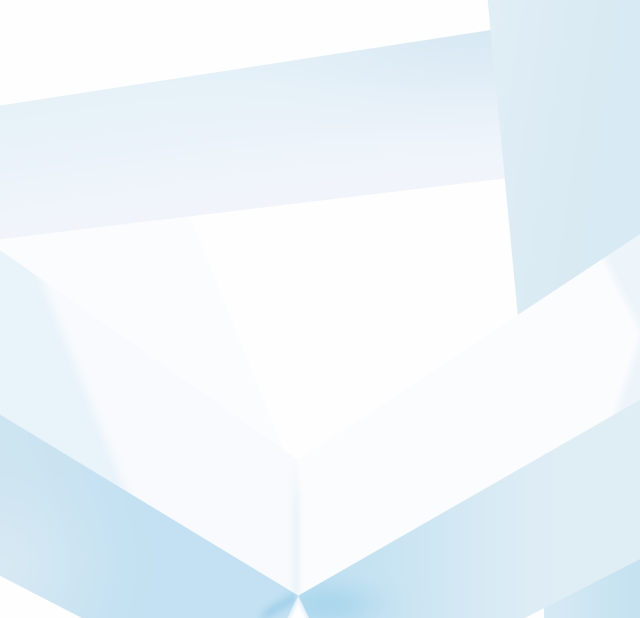
A Shadertoy shader for this background:

```glsl
// Pale, overlapping paper-like planes in white and ice blue, folded into a V.
// Each plane is a half-plane mask or an intersection of several, painted from
// back to front with gentle gradients and soft glows around the lower fold.

// Signed distance to line ab: positive below it, or left of it if it runs down.
float lineDist(vec2 p, vec2 a, vec2 b) {
    vec2 d = normalize(b - a);
    return d.x * (p.y - a.y) - d.y * (p.x - a.x);
}

// Antialiased coverage of a signed distance.
float cover(float d) {
    float w = 0.75 / iResolution.x;
    return smoothstep(-w, w, d);
}

// Elliptical Gaussian glow.
float glow(vec2 p, vec2 center, vec2 radius) {
    vec2 q = (p - center) / radius;
    return exp(-dot(q, q));
}

void mainImage(out vec4 fragColor, in vec2 fragCoord) {
    // Width spans 0..1 and y runs down from the top edge.
    vec2 uv = fragCoord / iResolution.xy;
    vec2 p = vec2(uv.x, (1.0 - uv.y) * 0.966);
    vec2 innerFold = vec2(0.466, 0.719);
    vec2 outerFold = vec2(0.466, 0.931);
    vec3 white = vec3(0.995, 0.997, 0.998);
    vec3 color = white;

    // Faint facet beside the white opening
    float bandTop = lineDist(p, vec2(0.0, 0.165), vec2(0.766, 0.047));
    float bandBottom = lineDist(p, vec2(0.0, 0.374), vec2(0.788, 0.279));
    float facet = min(bandBottom, lineDist(p, vec2(0.297, 0.339), vec2(0.443, 0.703)));
    color = mix(color, vec3(0.982, 0.988, 0.996), cover(facet));

    // Slanted upper band, darkest at its top right
    float across = clamp(bandTop / 0.2, 0.0, 1.0);
    vec3 band = mix(vec3(0.900, 0.945, 0.973), vec3(0.945, 0.962, 0.985), across);
    band -= vec3(0.050, 0.030, 0.018) * glow(p, vec2(0.76, 0.06), vec2(0.26, 0.11));
    color = mix(color, band, cover(min(bandTop, -bandBottom)));

    // Tall panel on the right
    float panelEdge = -lineDist(p, vec2(0.762, 0.0), vec2(0.809, 0.492));
    vec3 panel = mix(vec3(0.878, 0.932, 0.962), vec3(0.848, 0.917, 0.953),
                     smoothstep(0.75, 1.0, p.x + 0.15 * p.y));
    color = mix(color, panel, cover(panelEdge));

    // Walls of the V, with a soft tinted patch at either end
    float wallLeft = lineDist(p, vec2(0.0, 0.391), innerFold);
    float wallRight = lineDist(p, innerFold, vec2(1.0, 0.366));
    vec3 wall = mix(vec3(0.972, 0.982, 0.992), vec3(0.985, 0.988, 0.995),
                    smoothstep(0.462, 0.470, p.x));
    float leftTint = lineDist(p, vec2(0.065, 0.443), vec2(0.19, 0.755));
    wall = mix(wall, vec3(0.912, 0.951, 0.980), smoothstep(-0.016, 0.014, leftTint));
    float rightTint = max(-lineDist(p, vec2(0.944, 0.406), vec2(0.996, 0.508)),
                          -lineDist(p, vec2(0.998, 0.535), vec2(0.964, 0.638)));
    wall = mix(wall, vec3(0.930, 0.957, 0.980), smoothstep(-0.010, 0.012, rightTint));
    float creaseFade = smoothstep(0.719, 0.80, p.y);
    wall -= vec3(0.040, 0.020, 0.010) * creaseFade * exp(-pow((p.x - 0.463) / 0.008, 2.0));
    color = mix(color, wall, cover(max(wallLeft, wallRight)));

    // Blue lower bands meeting at the outer fold
    float lowerLeft = lineDist(p, vec2(0.0, 0.648), outerFold);
    float lowerRight = lineDist(p, outerFold, vec2(1.0, 0.625));
    vec3 leftBlue = mix(vec3(0.805, 0.893, 0.945), vec3(0.765, 0.882, 0.948),
                        smoothstep(0.0, 0.24, p.x));
    leftBlue += vec3(0.035, 0.020, 0.010) * glow(p, vec2(0.0, 0.88), vec2(0.14, 0.10));
    vec3 rightBlue = mix(vec3(0.760, 0.882, 0.945), vec3(0.875, 0.930, 0.962),
                         smoothstep(0.48, 0.90, p.x));
    rightBlue -= vec3(0.090, 0.040, 0.015) * glow(p, vec2(0.515, 0.945), vec2(0.075, 0.032));
    vec3 lower = mix(leftBlue, rightBlue, smoothstep(0.460, 0.472, p.x));

    // Narrow blue ray and pale wedge opening below the fold
    float ray = lineDist(p, vec2(0.40, 0.969), outerFold);
    lower -= vec3(0.110, 0.055, 0.025) * exp(-pow(ray / 0.010, 2.0))
           * smoothstep(0.395, 0.425, p.x) * smoothstep(0.468, 0.455, p.x);
    float wedge = (p.y - outerFold.y) * 0.48 - abs(p.x - outerFold.x);
    vec3 wedgeColor = mix(vec3(0.90, 0.95, 0.98), white, smoothstep(0.0, 0.010, wedge));
    lower = mix(lower, wedgeColor, cover(wedge));
    color = mix(color, lower, cover(max(lowerLeft, lowerRight)));

    // Bottom corners
    float cornerLeft = lineDist(p, vec2(0.0, 0.900), vec2(0.128, 0.966));
    color = mix(color, white, cover(cornerLeft));
    float cornerRight = lineDist(p, vec2(0.820, 0.966), vec2(1.0, 0.874));
    vec3 cornerBlue = mix(vec3(0.835, 0.915, 0.957), vec3(0.775, 0.885, 0.943),
                          smoothstep(0.85, 1.0, p.x));
    vec3 corner = mix(white, cornerBlue, cover(p.x - 0.850));
    color = mix(color, corner, cover(cornerRight));

    fragColor = vec4(color, 1.0);
}
```
